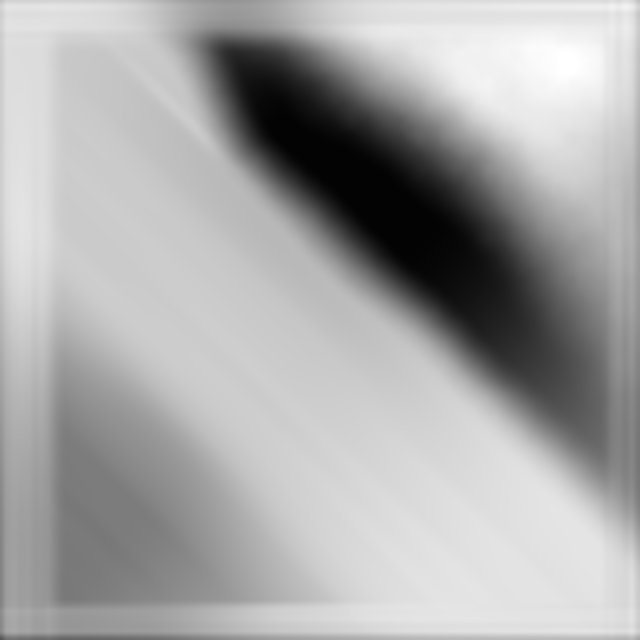
A WebGL 2 fragment shader for this background:

```glsl
#version 300 es
precision highp float;
// A soft grey abstract: one dark diagonal band between a pale slope and a bright
// cloudy corner. Built in diagonal coordinates (along, across) from smooth steps
// and Gaussian glows, then framed by thin faded border strips.

#define BAND_LOW 0.14      // lower edge of the band, across the diagonal
#define BAND_HIGH 0.40     // upper edge of the band
#define BAND_BULGE 0.09    // swelling of the upper edge at mid length
#define CORNER_SHADE 0.32  // darkness of the lower left corner
#define CLOUD_AMOUNT 0.11  // mottling of the bright corner
#define STREAK_AMOUNT 0.03 // fine lines in the border strips

uniform vec2 u_resolution;
out vec4 fragColor;

float hash(vec2 p) {
    p = fract(p * vec2(0.1031, 0.1137));
    p += dot(p, p.yx + 33.33);
    return fract((p.x + p.y) * p.x * 17.0);
}

float noise(vec2 p) {
    vec2 i = floor(p), f = fract(p);
    f = f * f * (3.0 - 2.0 * f);
    return mix(mix(hash(i), hash(i + vec2(1, 0)), f.x),
               mix(hash(i + vec2(0, 1)), hash(i + vec2(1, 1)), f.x), f.y);
}

float fbm(vec2 p) {
    float sum = 0.0, weight = 0.5;
    for (int i = 0; i < 4; i++) {
        sum += weight * noise(p);
        p = p * 2.03 + 17.0;
        weight *= 0.5;
    }
    return sum;
}

float glow(vec2 q, vec2 centre, vec2 size) {
    vec2 v = (q - centre) / size;
    return exp(-dot(v, v));
}

// One above the first edge, falling smoothly to zero at the second
float fall(float a, float b, float x) {
    return 1.0 - smoothstep(a, b, x);
}

// Pale slope below the band, with the shaded lower left corner
float paleSlope(vec2 q) {
    float tone = 0.80 + 0.09 * smoothstep(0.5, 0.85, q.x);
    tone -= 0.08 * glow(q, vec2(0.40, 0.06), vec2(0.25, 0.11));
    tone += 0.04 * glow(q, vec2(0.24, 0.105), vec2(0.10, 0.015));
    float shade = fall(-0.62, -0.28, q.y) * (1.0 - 0.3 * smoothstep(0.5, 0.7, q.x));
    tone -= CORNER_SHADE * shade;
    tone -= 0.06 * glow(q, vec2(0.46, -0.42), vec2(0.12, 0.07));
    return tone + 0.02 * (noise(q * vec2(4.0, 28.0) + 5.0) - 0.5);
}

// Bright clouds above the band, dimming toward the right side
float brightCorner(vec2 p, vec2 q) {
    float tone = 0.93 - 0.28 * smoothstep(0.48, 0.72, q.x);
    tone += 0.08 * glow(q, vec2(0.50, 0.78), vec2(0.08, 0.12));
    return tone + CLOUD_AMOUNT * (fbm(p * 11.0) - 0.47);
}

// Coverage of the dark band
float bandMask(vec2 p, vec2 q) {
    float wobble = 0.025 * (fbm(p * 9.0 + 3.0) - 0.47);
    float low = BAND_LOW + 0.09 * fall(0.16, 0.32, q.x)
              + 0.015 * smoothstep(0.45, 0.65, q.x) + wobble;
    float high = BAND_HIGH + BAND_BULGE * glow(q, vec2(0.52, q.y), vec2(0.15, 1.0))
               + 2.0 * wobble;
    return smoothstep(low - 0.07, low + 0.09, q.y) * fall(high - 0.15, high + 0.16, q.y);
}

// Faded strips along the four sides
float addBorders(float tone, vec2 p) {
    float down = 1.0 - p.y;
    float left = fall(0.06, 0.105, p.x);
    float right = smoothstep(0.935, 0.96, p.x);
    float top = fall(0.025, 0.085, down);
    float bottom = fall(0.045, 0.065, p.y);
    float topTone = 0.90 - 0.25 * glow(p, vec2(0.37, p.y), vec2(0.13, 1.0));
    float leftTone = 0.90 - 0.25 * smoothstep(0.35, 0.85, down);
    float bottomTone = mix(0.66, 0.88, smoothstep(0.22, 0.45, p.x));
    tone = mix(tone, 0.72, 0.22 * right);
    tone = mix(tone, topTone, 0.9 * top);
    tone = mix(tone, bottomTone, 0.6 * bottom);
    tone = mix(tone, leftTone, 0.75 * left);
    // Fine lines run parallel to each side
    float upright = (noise(vec2(p.x * 90.0, p.y * 2.0)) - 0.5) * max(left, right);
    float level = (noise(vec2(p.x * 2.0, p.y * 90.0)) - 0.5) * max(top, bottom);
    tone += 2.0 * STREAK_AMOUNT * (upright + level);
    // Thin dim rim
    tone -= 0.18 * fall(0.0, 0.015, p.y) + 0.07 * fall(0.0, 0.012, p.x);
    return tone - 0.08 * smoothstep(0.985, 1.0, p.x) - 0.05 * fall(0.0, 0.01, down);
}

void main() {
    vec2 p = gl_FragCoord.xy / u_resolution;
    vec2 q = vec2(0.5 * (p.x + 1.0 - p.y), p.x + p.y - 1.0);
    float tone = mix(paleSlope(q), brightCorner(p, q), smoothstep(0.15, 0.45, q.y));
    float ink = 0.01 + 0.51 * smoothstep(0.5, 0.95, q.x) + 0.2 * fall(0.15, 0.32, q.x);
    tone = mix(tone, ink, bandMask(p, q));
    tone = addBorders(tone, p);
    fragColor = vec4(vec3(clamp(tone, 0.0, 1.0)), 1.0);
}
```
